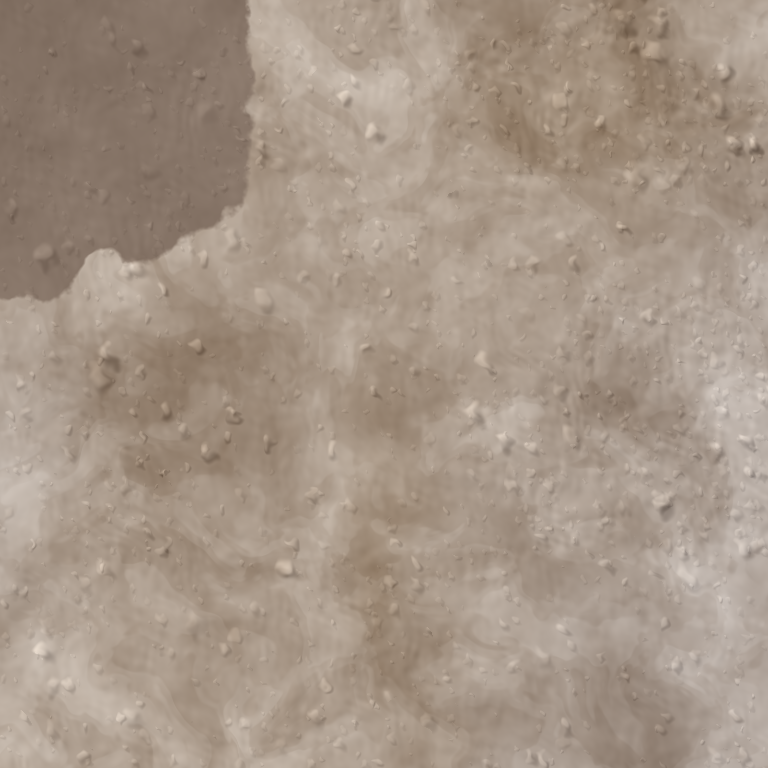
A WebGL 2 fragment shader for this texture:

```glsl
#version 300 es
precision highp float;

uniform vec2 u_resolution;
out vec4 fragColor;

const vec3 BROWN = vec3(0.585, 0.510, 0.440);
const vec3 PALE = vec3(0.755, 0.702, 0.650);
const vec3 COOL_SHIFT = vec3(-0.005, 0.008, 0.030);
const vec3 DAMP = vec3(0.520, 0.450, 0.398);
const vec2 LIGHT = vec2(-0.60, 0.80);
const vec2 GRAIN_DIR = vec2(-0.50, 0.866);
const vec2 DAMP_SIZE = vec2(0.330, 0.390);
const float EDGE_SOFTNESS = 0.005;
const float RELIEF = 0.13;
const float MOTTLE = 0.75;
const float PEBBLE_CONTRAST = 0.17;

float hash(vec2 p) {
    vec3 q = fract(vec3(p.xyx) * 0.1031);
    q += dot(q, q.yzx + 33.33);
    return fract((q.x + q.y) * q.z);
}

float noise(vec2 p) {
    vec2 i = floor(p), f = fract(p);
    f = f * f * (3.0 - 2.0 * f);
    return mix(mix(hash(i), hash(i + vec2(1, 0)), f.x),
               mix(hash(i + vec2(0, 1)), hash(i + vec2(1, 1)), f.x), f.y);
}

float fbm(vec2 p) {
    float sum = 0.0, amp = 0.53;
    for (int i = 0; i < 4; i++) {
        sum += amp * noise(p);
        p = mat2(1.6, 1.2, -1.2, 1.6) * p + 7.3;
        amp *= 0.5;
    }
    return sum;
}

float blob(vec2 p, vec2 center, vec2 size) {
    vec2 q = (p - center) / size;
    return exp(-dot(q, q));
}

// Uneven grain, stretched along GRAIN_DIR
float grainHeight(vec2 p) {
    p += 0.02 * vec2(noise(p * 18.0), noise(p * 18.0 + 40.0));
    vec2 q = vec2(dot(p, vec2(GRAIN_DIR.y, -GRAIN_DIR.x)), dot(p, GRAIN_DIR));
    return 0.6 * noise(q * vec2(62.0, 34.0) + 50.0) + 0.4 * noise(q * vec2(125.0, 75.0) + 90.0);
}

// Scattered lit stones with a soft shadow on the far side
float pebbles(vec2 p, float scale, float density, float seed) {
    vec2 g = p * scale;
    g += 0.36 * (vec2(noise(g * 3.1 + seed), noise(g * 3.1 + seed + 31.0)) - 0.5);
    vec2 cell = floor(g);
    float tone = 0.0;
    for (int y = -1; y <= 1; y++) {
        for (int x = -1; x <= 1; x++) {
            vec2 id = cell + vec2(x, y);
            vec2 key = id + seed;
            float present = step(hash(key + 3.7), density);
            vec2 center = id + 0.2 + 0.6 * vec2(hash(key + 11.1), hash(key + 23.9));
            float size = hash(key + 41.3);
            float radius = mix(0.16, 0.36, size * size);
            float angle = 1.2 + 1.4 * hash(key + 57.1);
            vec2 axis = vec2(cos(angle), sin(angle));
            vec2 q = g - center;
            vec2 s = q + LIGHT * radius * 0.85;
            float d = length(vec2(dot(q, axis) * 0.72, dot(q, vec2(-axis.y, axis.x))));
            float ds = length(vec2(dot(s, axis) * 0.72, dot(s, vec2(-axis.y, axis.x))));
            float body = 1.0 - smoothstep(0.3 * radius, radius, d);
            float shadow = (1.0 - smoothstep(0.3 * radius, 1.1 * radius, ds)) * (1.0 - body);
            float lit = 0.55 + 0.7 * dot(q, LIGHT) / radius;
            tone += present * (0.35 + 0.65 * hash(key + 71.0)) * (body * lit - 0.85 * shadow);
        }
    }
    return tone;
}

// Signed distance-like field of the damp corner, negative inside
float dampField(vec2 p) {
    vec2 q = abs(p - vec2(0.0, 1.0)) / DAMP_SIZE;
    float d = 0.36 * (pow(q.x * q.x * q.x + q.y * q.y * q.y, 1.0 / 3.0) - 1.0);
    d += 0.06 * blob(p, vec2(0.135, 0.65), vec2(0.035, 0.06));
    return d + 0.06 * (fbm(p * 9.0 + 4.0) - 0.5) + 0.03 * (fbm(p * 38.0) - 0.5);
}

void main() {
    vec2 p = gl_FragCoord.xy / u_resolution;
    vec2 warp = vec2(fbm(p * 6.0 + 13.0), fbm(p * 6.0 + 37.0)) - 0.5;
    vec2 w = p + 0.20 * warp;

    // Broad stains and worn pale areas
    float ochre = blob(w, vec2(0.53, 0.22), vec2(0.07, 0.28)) + blob(w, vec2(0.79, 0.88), vec2(0.20, 0.13));
    float tone = 0.50 + 0.95 * (fbm(w * 6.0 + 2.0) - 0.5) - 0.36 * ochre;
    tone -= 0.28 * (blob(w, vec2(0.22, 0.42), vec2(0.13, 0.20)) + blob(w, vec2(0.84, 0.50), vec2(0.10, 0.08)));
    tone -= 0.30 * blob(w, vec2(0.80, 0.12), vec2(0.09, 0.13));
    tone += 0.28 * (blob(w, vec2(0.72, 0.57), vec2(0.10, 0.13)) + blob(w, vec2(0.47, 0.93), vec2(0.14, 0.13)));
    tone += 0.38 * (blob(w, vec2(0.01, 0.42), vec2(0.08, 0.18)) + blob(w, vec2(0.04, 0.12), vec2(0.08, 0.09)));
    tone += 0.22 * (blob(w, vec2(0.66, 0.30), vec2(0.07, 0.25)) + blob(w, vec2(0.97, 0.22), vec2(0.10, 0.25)));

    // Mottling: cloudy flecks and crisper worn flakes
    tone += MOTTLE * (fbm(p * 19.0 + 1.5 * warp + 8.0) - 0.5);
    float flakes = fbm(w * 13.0 + 70.0);
    tone += 0.20 * smoothstep(0.53, 0.60, flakes) - 0.20 * smoothstep(0.45, 0.38, flakes);
    vec3 color = mix(BROWN, PALE, clamp(tone, -0.15, 1.12));
    float cool = smoothstep(0.75, 1.35, w.x + 0.45 * (1.0 - w.y)) + 0.6 * blob(w, vec2(0.0, 0.35), vec2(0.12, 0.25));
    color += COOL_SHIFT * clamp(cool, 0.0, 1.0);
    color -= vec3(0.0, 0.006, 0.018) * ochre;

    // Damp corner with a ragged pale rim
    float field = dampField(p);
    float damp = 1.0 - smoothstep(-EDGE_SOFTNESS, EDGE_SOFTNESS, field);
    color += 0.025 * exp(-abs(field) * 45.0);
    color = mix(color, DAMP + 0.09 * (fbm(p * 10.0) - 0.5), damp);

    // Surface relief and stones
    float relief = grainHeight(p) - grainHeight(p - LIGHT * 0.007);
    float rough = smoothstep(0.38, 0.62, fbm(p * 6.0 + 60.0)) * (0.5 + 0.5 * smoothstep(0.4, 1.0, p.x));
    float stones = pebbles(p, 25.0, 0.14, 5.0) + 0.7 * pebbles(p, 40.0, 0.10 + 0.35 * rough, 120.0);
    stones += 0.45 * pebbles(p, 66.0, 0.15 + 0.35 * rough, 260.0);
    float strength = mix(1.0, 0.6, damp);
    color += strength * (RELIEF * relief * (0.7 + 0.6 * rough) + PEBBLE_CONTRAST * stones * vec3(1.0, 0.98, 0.93));

    fragColor = vec4(clamp(color, 0.0, 1.0), 1.0);
}
```
